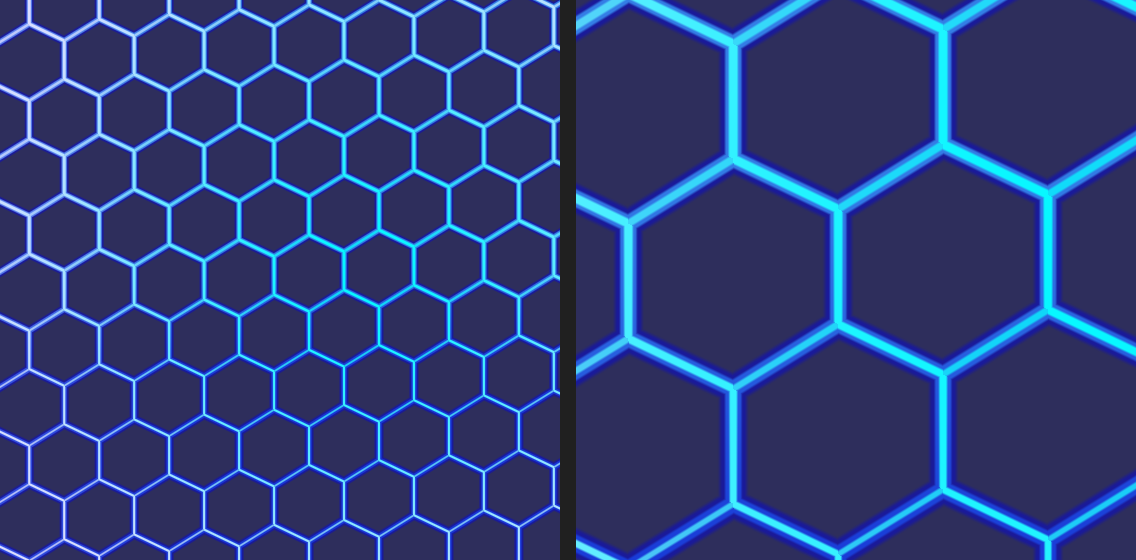
Left, the full canvas; right, a detail of the centre.
A Shadertoy shader for this pattern:

```glsl
// Neon honeycomb: a slightly sheared hexagon lattice with layered blue glow lines.

const vec3 BACKGROUND = vec3(0.18, 0.18, 0.36);
const vec3 OUTER_GLOW = vec3(0.10, 0.10, 0.60);
const vec3 BAND_DEEP  = vec3(0.09, 0.21, 0.84);
const vec3 BAND_LIGHT = vec3(0.20, 0.49, 0.90);
const vec3 BAND_PALE  = vec3(0.42, 0.50, 0.94);
const vec3 CORE_CYAN  = vec3(0.02, 0.97, 1.00);
const vec3 CORE_PALE  = vec3(0.86, 0.87, 1.00);

const vec2 CELL_CENTER  = vec2(0.1147, 0.7903);
const vec2 LIGHT_CENTER = vec2(0.65, 0.52);
const float CELL_WIDTH = 0.1249;
const float ROW_HEIGHT = 0.1027;
const float SHEAR = 0.0687;

// Maps canvas offsets to a regular lattice of unit-wide, pointy-top hexagons.
mat2 latticeMatrix(float cellWidth, float rowHeight, float shear) {
    float k = 0.8660254 / rowHeight;
    return mat2(1.0 / cellWidth, -shear * k, 0.0, k);
}

// Offset from the nearest hexagon center.
vec2 hexLocal(vec2 p) {
    vec2 period = vec2(1.0, 1.7320508);
    vec2 a = mod(p + 0.5 * period, period) - 0.5 * period;
    vec2 b = mod(p, period) - 0.5 * period;
    return dot(a, a) < dot(b, b) ? a : b;
}

// Canvas distance to the nearest edge (x) and the index of its direction (y).
vec2 hexEdge(vec2 local, mat2 toLattice) {
    vec2 nearest = vec2(1e3, 0.0);
    for (int i = 0; i < 3; i++) {
        float angle = float(i) * 1.0471976;
        vec2 normal = vec2(cos(angle), sin(angle));
        float d = (0.5 - abs(dot(local, normal))) / length(normal * toLattice);
        if (d < nearest.x) nearest = vec2(d, float(i));
    }
    return nearest;
}

// Smooth coverage of a line with the given half width.
float stroke(float d, float halfWidth, float softness) {
    return 1.0 - smoothstep(halfWidth - softness, halfWidth + softness, d);
}

void mainImage(out vec4 fragColor, in vec2 fragCoord) {
    vec2 uv = fragCoord / iResolution.y;
    float pixel = 0.75 / iResolution.y;

    mat2 toLattice = latticeMatrix(CELL_WIDTH, ROW_HEIGHT, SHEAR);
    vec2 edge = hexEdge(hexLocal(toLattice * (uv - CELL_CENTER)), toLattice);

    // Gradual variation across the canvas
    float fade = smoothstep(0.0, 0.78, distance(uv, LIGHT_CENTER));
    float upper = smoothstep(0.28, 0.60, uv.y);
    float leftSide = 1.0 - smoothstep(0.0, 0.38, uv.x);
    float rising = step(1.5, edge.y);

    vec3 band = mix(BAND_DEEP, BAND_LIGHT, upper);
    band = mix(band, BAND_PALE, leftSide * (0.3 + 0.4 * upper));
    vec3 core = mix(CORE_CYAN, CORE_PALE, fade);
    core = mix(core, band, 0.22 * rising);
    float coreWidth = mix(0.0020, 0.0027, upper) - 0.0004 * rising;

    // Layers from the wide glow to the bright core
    vec3 color = BACKGROUND;
    color = mix(color, OUTER_GLOW, stroke(edge.x, 0.0080, max(0.0017, pixel)));
    color = mix(color, band, stroke(edge.x, 0.0049, max(0.0010, pixel)));
    color = mix(color, core, stroke(edge.x, coreWidth, max(0.0009, pixel)));

    fragColor = vec4(color, 1.0);
}
```
